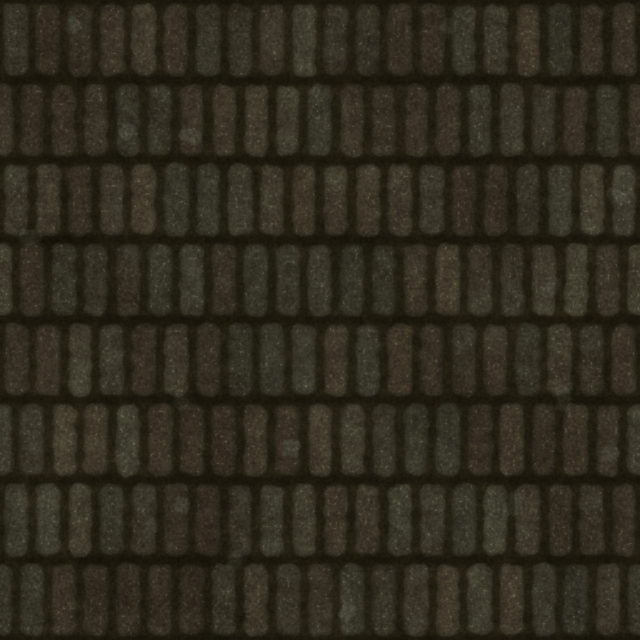
Write a three.js fragment shader that draws this texture.

```glsl
// Dark weathered paving: staggered rows of narrow upright bricks with rounded ends.
#define COLUMNS 20.0
#define ROWS 8.0
#define BRICK_HALF vec2(0.0183, 0.0556)
#define CORNER 0.0135
#define SOFTNESS 0.0032
#define ROUGHNESS 0.0042
#define GRAIN 0.24
#define MOTTLE 0.20
#define TONE_SPREAD 0.20
#define CHIP_GRID 12.0
#define CHIP_CHANCE 0.10

varying vec2 vUv;

const vec3 WARM_BRICK = vec3(0.223, 0.191, 0.141);
const vec3 COOL_BRICK = vec3(0.217, 0.210, 0.160);
const vec3 JOINT = vec3(0.132, 0.117, 0.070);
const vec3 DEEP_JOINT = vec3(0.108, 0.092, 0.050);
const vec3 CHIP = vec3(0.310, 0.305, 0.255);

float hash(vec2 p) {
  vec3 q = fract(vec3(p.xyx) * 0.1031);
  q += dot(q, q.yzx + 33.33);
  return fract((q.x + q.y) * q.z);
}

// Gradient at a lattice point, wrapped so that the noise tiles
vec2 gradientAt(vec2 cell, float period) {
  float angle = 6.28318 * hash(mod(cell, period) + period * 1.37);
  return vec2(cos(angle), sin(angle));
}

// Gradient noise with a whole number of cells across the canvas
float noise(vec2 uv, float period) {
  vec2 p = uv * period;
  vec2 i = floor(p);
  vec2 f = p - i;
  vec2 s = f * f * f * (f * (f * 6.0 - 15.0) + 10.0);
  vec2 e = vec2(1.0, 0.0);
  float a = dot(gradientAt(i, period), f);
  float b = dot(gradientAt(i + e.xy, period), f - e.xy);
  float c = dot(gradientAt(i + e.yx, period), f - e.yx);
  float d = dot(gradientAt(i + e.xx, period), f - e.xx);
  return mix(mix(a, b, s.x), mix(c, d, s.x), s.y);
}

float fbm(vec2 uv, float period) {
  float sum = 0.0;
  float weight = 1.0;
  for (int octave = 0; octave < 3; octave++) {
    sum += weight * noise(uv, period);
    weight *= 0.55;
    period *= 2.0;
  }
  return sum;
}

float roundedBox(vec2 p, vec2 halfSize, float radius) {
  vec2 q = abs(p) - halfSize + radius;
  return length(max(q, 0.0)) + min(max(q.x, q.y), 0.0) - radius;
}

// Coverage of sparse pale stone chips
float chips(vec2 uv) {
  vec2 cell = floor(uv * CHIP_GRID);
  vec2 jitter = vec2(hash(cell + 5.1), hash(cell + 17.7));
  vec2 p = fract(uv * CHIP_GRID) - mix(vec2(0.35), vec2(0.65), jitter);
  float angle = 3.14159 * hash(cell + 41.3);
  p = mat2(cos(angle), sin(angle), -sin(angle), cos(angle)) * p;
  vec2 halfSize = mix(vec2(0.09, 0.12), vec2(0.18, 0.23), jitter.yx);
  float d = roundedBox(p, halfSize, 0.08) / CHIP_GRID + ROUGHNESS * noise(uv, 80.0);
  float present = step(hash(cell + 73.9), CHIP_CHANCE);
  return present * (1.0 - smoothstep(-SOFTNESS, SOFTNESS, d));
}

void main() {
  // Staggered brick layout
  vec2 grid = vUv * vec2(COLUMNS, ROWS);
  float row = floor(grid.y);
  grid.x += 0.5 * (1.0 - mod(row, 2.0));
  vec2 id = vec2(mod(floor(grid.x), COLUMNS), row);
  vec2 local = (fract(grid) - 0.5) / vec2(COLUMNS, ROWS);

  // Slightly uneven size and ragged outline
  vec2 wobble = vec2(hash(id + 3.0), hash(id + 29.0)) - 0.5;
  float d = roundedBox(local - 0.0015 * wobble, BRICK_HALF + 0.0018 * wobble.yx, CORNER);
  d += ROUGHNESS * (noise(vUv, 64.0) + 0.7 * noise(vUv, 150.0));
  float brick = 1.0 - smoothstep(-SOFTNESS, SOFTNESS, d);

  // Shared surface variation
  float stain = fbm(vUv, 5.0);
  float mottle = fbm(vUv, 44.0);
  float grain = noise(vUv, 150.0) + 0.8 * noise(vUv, 256.0);

  // Brick faces: own tone, drifting hue, worn rim
  float hue = hash(id + 11.0) + 0.6 * stain + 0.4 * mottle;
  vec3 face = mix(WARM_BRICK, COOL_BRICK, clamp(hue, 0.0, 1.0));
  face *= 1.0 + TONE_SPREAD * (hash(id + 57.0) - 0.5) + MOTTLE * mottle;
  face *= 0.90 + 0.13 * smoothstep(0.0, 0.009, -d);
  face += 0.05 * smoothstep(0.38, 0.75, grain);

  // Joints: wide gaps between rows are deepest
  float rowGap = smoothstep(0.048, 0.061, abs(local.y));
  vec3 joint = mix(JOINT, DEEP_JOINT, rowGap) * (1.0 + 0.25 * mottle);

  vec3 color = mix(joint, face, brick);
  color = mix(color, CHIP, chips(vUv) * (0.25 + 0.25 * brick));
  color *= 1.0 + 0.16 * stain + GRAIN * grain;
  gl_FragColor = vec4(color, 1.0);
}
```
